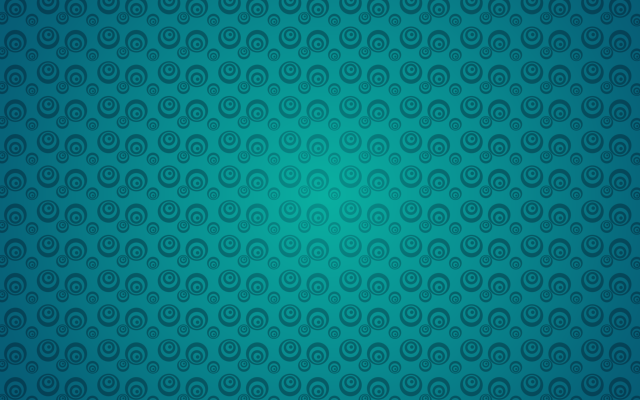
Write a Shadertoy shader that draws this pattern.

```glsl
// Layout, in units of canvas height
const vec2 PERIOD = vec2(0.1512, 0.0868);   // about 10.6 across, 11.5 down
const vec2 ANCHOR = vec2(0.7250, 0.5583);   // one large upward eye
const vec2 GLOW_CENTER = vec2(0.815, 0.510);
const float BIG_RADIUS = 0.0282;
const float SMALL_RADIUS = 0.0158;

// Eye offsets from the anchor
const vec2 BIG_DOWN = vec2(0.0694, -0.0085);
const vec2 SMALL_UP = vec2(0.0360, -0.0380);
const vec2 SMALL_DOWN = vec2(0.1110, -0.0425);

// Colours
const vec3 GLOW = vec3(0.040, 0.690, 0.630);
const vec3 MIDDLE = vec3(0.035, 0.540, 0.560);
const vec3 EDGE = vec3(0.025, 0.355, 0.455);
const float INK_CENTER = 0.82;
const float INK_EDGE = 0.68;

float disc(vec2 p, vec2 center, float radius, float aa) {
    return 1.0 - smoothstep(-aa, aa, length(p - center) - radius);
}

// Nested off-centre rings inside a unit circle, shifted upward
float eye(vec2 p, float aa) {
    float ink = disc(p, vec2(0.0), 1.0, aa);
    ink -= disc(p, vec2(0.0, 0.13), 0.75, aa);
    ink += disc(p, vec2(0.0, 0.24), 0.55, aa);
    ink -= disc(p, vec2(0.0, 0.26), 0.34, aa);
    ink += disc(p, vec2(0.07, 0.29), 0.15, aa);
    return clamp(ink, 0.0, 1.0);
}

// One eye in every cell; facing is +1 for up, -1 for down
float eyeGrid(vec2 p, vec2 offset, float radius, float facing) {
    vec2 q = mod(p - ANCHOR - offset + 0.5 * PERIOD, PERIOD) - 0.5 * PERIOD;
    q.y *= facing;
    float aa = 0.75 / (iResolution.y * radius);
    return eye(q / radius, aa);
}

vec3 background(float r) {
    vec3 inner = mix(GLOW, MIDDLE, smoothstep(-0.15, 0.55, r) * 1.1 - 0.1);
    return mix(inner, EDGE, smoothstep(0.35, 1.0, r));
}

void mainImage(out vec4 fragColor, in vec2 fragCoord) {
    vec2 p = fragCoord / iResolution.y;
    float r = length(p - GLOW_CENTER);

    // Two large and two small eyes per cell
    float ink = eyeGrid(p, vec2(0.0), BIG_RADIUS, 1.0);
    ink = max(ink, eyeGrid(p, BIG_DOWN, BIG_RADIUS, -1.0));
    ink = max(ink, eyeGrid(p, SMALL_UP, SMALL_RADIUS, 1.0));
    ink = max(ink, eyeGrid(p, SMALL_DOWN, SMALL_RADIUS, -1.0));

    // Ink fades toward the glow
    float shade = mix(INK_CENTER, INK_EDGE, smoothstep(0.0, 0.45, r));
    vec3 inkTint = vec3(shade, shade, shade + 0.04);
    vec3 color = background(r) * mix(vec3(1.0), inkTint, ink);
    fragColor = vec4(color, 1.0);
}
```
